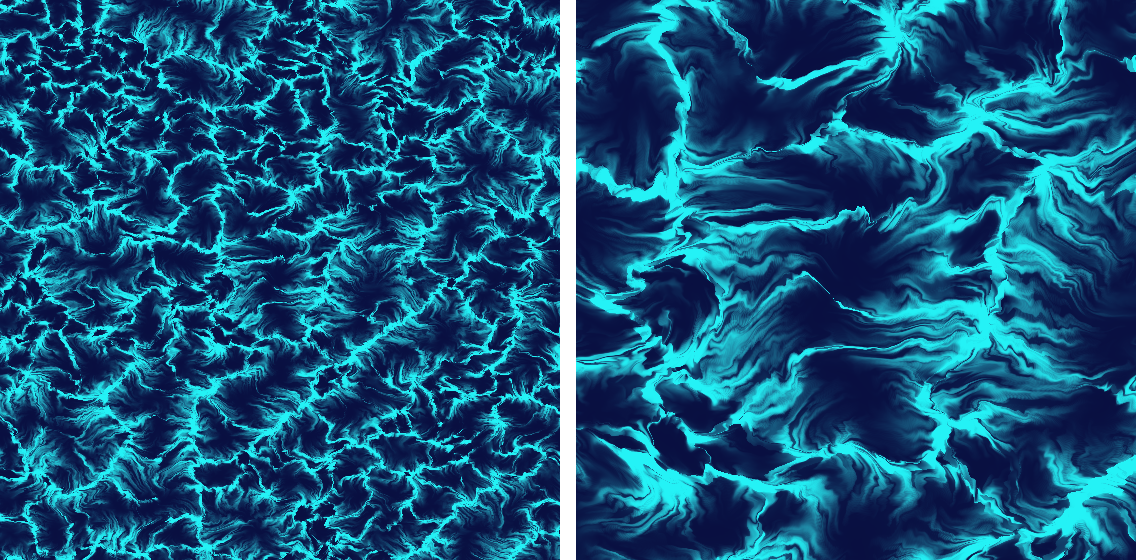
Left, the full canvas; right, a detail of the centre.
A three.js fragment shader for this pattern:

```glsl
// Branching bright veins fed by fine, curly filaments on a dark ground.
// Each point is traced back down a ridged height field: how much the flow packs
// there gives the veins, and spots smeared along the path give the filaments.

#define RIDGE_FREQ 6.3     // large veins per canvas
#define RIDGE_GAIN 0.4     // height of each finer ridge layer
#define VEIN_WIDTH 0.015   // softness of the ridge crests
#define SEED_FREQ 330.0    // filament fineness
#define STEPS 30
#define STREAK_STEPS 14    // filament length in steps
#define STEP_LENGTH 0.0018
#define PROBE 0.0065       // size of the triangle that measures packing
#define WARP 0.011         // curliness of veins and filaments
#define GAIN 0.9           // brightness of the trails
#define CONTRAST 1.15      // veins against open ground
#define STRETCH vec2(0.88, 1.1)

varying vec2 vUv;

const vec3 NAVY = vec3(0.035, 0.06, 0.255);
const vec3 TEAL = vec3(0.12, 0.51, 0.63);
const vec3 CYAN = vec3(0.14, 0.95, 0.965);

vec2 hash2(vec2 p) {
  vec3 q = fract(p.xyx * vec3(0.1031, 0.1030, 0.0973));
  q += dot(q, q.yzx + 33.33);
  return fract((q.xx + q.yz) * q.zy);
}

// Gradient noise: value in x, slope in yz.
vec3 slopeNoise(vec2 p) {
  vec2 i = floor(p), f = p - i;
  vec2 u = f * f * f * (f * (f * 6.0 - 15.0) + 10.0);
  vec2 du = 30.0 * f * f * (f * (f - 2.0) + 1.0);
  vec2 ga = hash2(i) * 2.0 - 1.0;
  vec2 gb = hash2(i + vec2(1.0, 0.0)) * 2.0 - 1.0;
  vec2 gc = hash2(i + vec2(0.0, 1.0)) * 2.0 - 1.0;
  vec2 gd = hash2(i + 1.0) * 2.0 - 1.0;
  float a = dot(ga, f);
  float b = dot(gb, f - vec2(1.0, 0.0));
  float c = dot(gc, f - vec2(0.0, 1.0));
  float d = dot(gd, f - 1.0);
  float k = a - b - c + d;
  vec2 slope = ga + u.x * (gb - ga) + u.y * (gc - ga) + u.x * u.y * (ga - gb - gc + gd)
             + du * (u.yx * k + vec2(b, c) - a);
  return vec3(a + u.x * (b - a) + u.y * (c - a) + u.x * u.y * k, slope);
}

// Sparse soft spots; they cover about a seventh of the area.
float seeds(vec2 p) {
  p *= SEED_FREQ;
  vec2 i = floor(p), f = p - i;
  f = f * f * (3.0 - 2.0 * f);
  float low = mix(hash2(i).x, hash2(i + vec2(1.0, 0.0)).x, f.x);
  float high = mix(hash2(i + vec2(0.0, 1.0)).x, hash2(i + 1.0).x, f.x);
  return smoothstep(0.62, 0.84, mix(low, high, f.y));
}

// Uphill velocity on layered ridges, close to unit speed.
vec2 uphill(vec2 p) {
  mat2 layer = mat2(RIDGE_FREQ, 0.0, 0.0, RIDGE_FREQ);
  float freq = RIDGE_FREQ, amp = 1.0;
  vec2 g = vec2(0.0);
  for (int i = 0; i < 4; i++) {
    vec3 n = slopeNoise(layer * p + 17.3 * float(i + 1));
    float soft = VEIN_WIDTH * freq;
    g -= amp * n.x / sqrt(n.x * n.x + soft * soft) * (n.yz * layer);
    layer = mat2(1.68, 1.26, -1.26, 1.68) * layer;
    freq *= 2.1;
    amp *= RIDGE_GAIN;
  }
  return g / (length(g) + 1.0);
}

// Area-preserving swirl that makes the lines curl, from broad bends to fine braids.
vec2 curl(vec2 p) {
  float amp = WARP, freq = 11.0;
  for (int i = 0; i < 4; i++) {
    vec2 slope = slopeNoise(p * freq + 5.7).yz;
    p += amp * vec2(slope.y, -slope.x);
    amp *= 0.42;
    freq *= 2.6;
  }
  return p;
}

void main() {
  // The point and two neighbours, carried back along the flow.
  vec2 a = curl(vUv * STRETCH + 3.1);
  vec2 b = a + vec2(PROBE, 0.0);
  vec2 c = a + vec2(0.0, PROBE);

  float density = 0.0, streak = 0.0;
  for (int i = 0; i < STEPS; i++) {
    vec2 ab = b - a, ac = c - a;
    float packing = abs(ab.x * ac.y - ab.y * ac.x) / (PROBE * PROBE);
    float age = 2.0 * (float(i) + 0.5) / float(STEPS);
    density += age * min(packing, 30.0) / float(STEPS);
    if (i < STREAK_STEPS) streak += 7.0 * seeds(a) / float(STREAK_STEPS);
    a -= STEP_LENGTH * uphill(a);
    b -= STEP_LENGTH * uphill(b);
    c -= STEP_LENGTH * uphill(c);
  }

  // Overlapping translucent filaments build up to full brightness.
  float trail = GAIN * pow(density, CONTRAST) * mix(streak, 1.0, 0.15);
  float light = 1.0 - exp(-trail);
  vec3 colour = mix(NAVY, TEAL, min(light * 2.0, 1.0));
  colour = mix(colour, CYAN, max(light * 2.0 - 1.0, 0.0));
  gl_FragColor = vec4(colour, 1.0);
}
```
